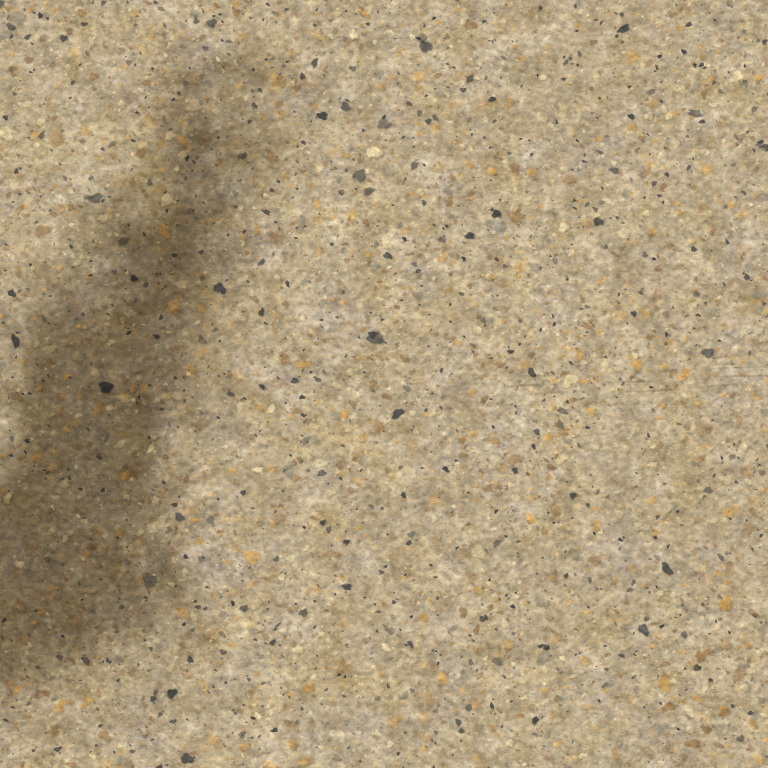
Reproduce this texture procedurally as a Shadertoy shader.

```glsl
// Weathered sandy concrete: mottled gritty cement with exposed gravel,
// drawn as layers of jittered pebbles over gradient noise, then crossed by
// a soft damp stain on the left and a few faint scratches on the right.

#define CEMENT vec3(0.735, 0.668, 0.545)
#define CREAM vec3(0.88, 0.81, 0.63)
#define OCHRE vec3(0.81, 0.62, 0.34)
#define BROWN vec3(0.58, 0.45, 0.30)
#define GREY vec3(0.59, 0.56, 0.48)
#define SLATE vec3(0.27, 0.27, 0.27)
#define STAIN_TINT vec3(0.61, 0.585, 0.54)
#define GRIT_CONTRAST 0.40
#define MOTTLE_CONTRAST 0.24
#define COARSEST_CELLS 36.0
#define LAYERS 4

vec4 hash4(vec2 p) {
    vec4 q = fract(p.xyxy * vec4(0.1031, 0.1030, 0.0973, 0.1099));
    q += dot(q, q.wzxy + 33.33);
    return fract((q.xxyz + q.yzzw) * q.zywx);
}

float corner(vec2 cell, vec2 offset) {
    return dot(hash4(cell + 17.0).xy * 2.0 - 1.0, offset);
}

float gradientNoise(vec2 p) {
    vec2 i = floor(p), f = p - i;
    vec2 u = f * f * f * (f * (f * 6.0 - 15.0) + 10.0);
    vec2 e = vec2(0.0, 1.0);
    float low = mix(corner(i, f), corner(i + e.yx, f - e.yx), u.x);
    float high = mix(corner(i + e.xy, f - e.xy), corner(i + e.yy, f - e.yy), u.x);
    return mix(low, high, u.y);
}

float fbm(vec2 p) {
    float sum = 0.0, amp = 0.6;
    for (int i = 0; i < 3; i++) {
        sum += amp * gradientNoise(p);
        p = mat2(1.6, 1.2, -1.2, 1.6) * p + 31.7;
        amp *= 0.6;
    }
    return sum;
}

vec3 stoneColour(float kind) {
    if (kind < 0.32) return CREAM;
    if (kind < 0.54) return OCHRE;
    if (kind < 0.77) return BROWN;
    if (kind < 0.95) return GREY;
    return SLATE;
}

// Lays one layer of irregular pebbles over the given colour.
vec3 addPebbles(vec3 col, vec2 uv, float cells, float pixel, vec3 shade, float density) {
    vec2 p = uv * cells, home = floor(p);
    for (int y = -1; y <= 1; y++)
    for (int x = -1; x <= 1; x++) {
        vec2 id = home + vec2(x, y);
        vec4 a = hash4(id + cells * 3.1), b = hash4(id + cells * 5.7 + 71.0);
        vec2 d = p - id - a.xy;
        float turn = (b.x - 0.5) * 2.6;
        vec2 q = mat2(cos(turn), -sin(turn), sin(turn), cos(turn)) * d;
        q.y *= 1.15 + 0.9 * b.y;
        float angle = atan(q.y, q.x);
        float radius = mix(0.15, 0.40, b.z * b.z);
        radius *= 1.0 + 0.13 * sin(3.0 * angle + 6.3 * a.w) + 0.08 * sin(5.0 * angle + 6.3 * b.w);
        float edge = length(q) - radius;
        float soft = max(pixel * cells, 0.07);
        float cover = smoothstep(soft, -soft, edge);
        bool chip = a.z > 0.95;
        float opacity = chip ? 0.35 + 0.6 * b.w : density * (0.12 + 0.78 * b.w * b.w);
        // Thin contact shadow on the lower right, light on the upper left.
        float light = dot(d, vec2(-0.6, 0.8)) / radius;
        float rim = smoothstep(0.16, 0.0, abs(edge)) * smoothstep(0.2, -1.0, light);
        col *= 1.0 - 0.16 * opacity * rim;
        vec3 stone = stoneColour(a.z) * (0.94 + 0.14 * a.w + 0.05 * light);
        col = mix(col, stone * shade, cover * opacity);
    }
    return col;
}

// Damp patch: a tapered capsule with a ragged, blurred border.
float stainMask(vec2 uv) {
    vec2 top = vec2(0.27, 0.83), axis = vec2(0.05, 0.26) - top;
    float t = clamp(dot(uv - top, axis) / dot(axis, axis), 0.0, 1.0);
    float d = length(uv - top - axis * t) - mix(0.05, 0.165, t);
    d += 0.15 * fbm(uv * 6.0) + 0.05 * fbm(uv * 26.0);
    return smoothstep(0.085, -0.095, d);
}

float scratches(vec2 uv, float pixel) {
    float sum = 0.0;
    for (int i = 0; i < 3; i++) {
        float k = float(i);
        float line = 0.484 + 0.012 * k + 0.04 * (uv.x - 0.63) + 0.004 * gradientNoise(vec2(uv.x * 9.0, k));
        float broken = smoothstep(-0.2, 0.3, gradientNoise(vec2(uv.x * 14.0, k * 7.3 + 0.5)));
        sum += broken * smoothstep(0.0012 + pixel, 0.0, abs(uv.y - line));
    }
    return sum * smoothstep(0.6, 0.7, uv.x);
}

void mainImage(out vec4 fragColor, in vec2 fragCoord) {
    vec2 uv = fragCoord / iResolution.xy;
    float pixel = 1.0 / iResolution.y;
    float broad = fbm(uv * 5.0 + 9.0);
    float mottle = fbm(uv * vec2(24.0, 30.0));
    float grit = fbm(uv * vec2(95.0, 125.0));
    float stain = stainMask(uv);

    // Cement with warm and cool drifts
    vec3 col = CEMENT + MOTTLE_CONTRAST * mottle + 0.06 * broad;
    col += vec3(-0.02, 0.0, 0.09) * fbm(uv * 13.0 + 40.0);
    col *= mix(vec3(1.0), STAIN_TINT, stain);

    // Gravel, from fine to coarse
    vec3 shade = mix(vec3(1.0), STAIN_TINT * 1.15, stain);
    float density = clamp(0.85 + 0.8 * broad - 0.5 * mottle, 0.3, 1.0);
    for (int i = LAYERS - 1; i >= 0; i--)
        col = addPebbles(col, uv, COARSEST_CELLS * pow(1.6, float(i)), pixel, shade, density);

    // Surface grit and scratches
    col *= 1.0 + GRIT_CONTRAST * grit;
    col *= 1.0 - 0.13 * scratches(uv, pixel);
    fragColor = vec4(clamp(col, 0.0, 1.0), 1.0);
}
```
